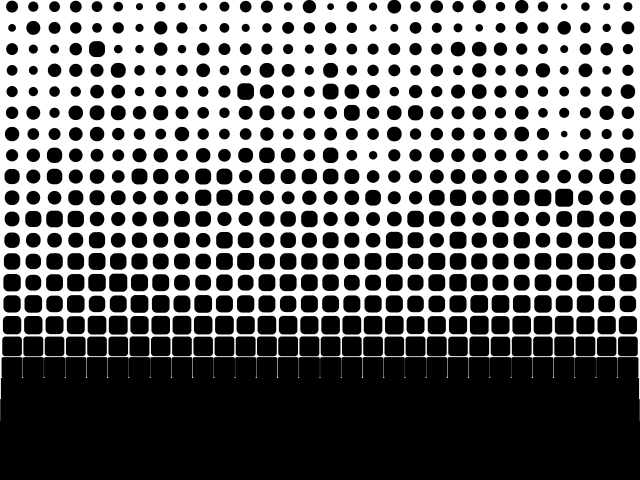
Give the GLSL for this background, as a Shadertoy shader.

```glsl
const vec3 PAPER = vec3(1.0);
const vec3 INK = vec3(0.0);
const float PITCH = 0.04424;                 // cell size, in canvas heights
const vec2 MARGIN = vec2(0.00305, -0.0083);  // left and top offset of the grid
const float LAST_COLUMN = 29.0;
const float SOLID_ROW = 18.0;                // first row that fills its cell

// Sine-free hash, 0 to 1
float hash(vec2 p) {
    vec3 q = fract(vec3(p.xyx) * 0.1031);
    q += dot(q, q.yzx + 33.33);
    return fract((q.x + q.y) * q.z);
}

// Soft local change of dot size
float swell(vec2 cell, vec2 center, float radius, float amount) {
    vec2 d = (cell - center) / radius;
    return amount * exp(-dot(d, d));
}

float roundedSquare(vec2 p, float halfSize, float corner) {
    vec2 q = abs(p) - halfSize + corner;
    return length(max(q, 0.0)) + min(max(q.x, q.y), 0.0) - corner;
}

// Half the dot width, in cells: grows downwards while its scatter fades
float dotSize(vec2 cell) {
    float row = cell.y;
    float size = 0.24 + 0.0115 * row + 0.02 * max(row - 14.0, 0.0);
    if (row >= SOLID_ROW) return max(size, 0.525);

    float scatter = 0.09 * (1.0 - row / (SOLID_ROW - 1.0));
    size += scatter * (2.0 * hash(cell + 7.0) - 1.0);

    // Sparse and dense patches
    size += swell(cell, vec2(26.0, 6.0), 1.3, -0.12);
    size += swell(cell, vec2(17.0, 6.5), 0.8, -0.14);
    size += swell(cell, vec2(26.0, 9.0), 1.0, 0.06);
    size += swell(cell, vec2(5.4, 13.0), 0.9, 0.05);
    size += swell(cell, vec2(4.0, 2.5), 0.8, 0.09);
    size += swell(cell, vec2(11.5, 4.0), 1.1, 0.06);
    size += swell(cell, vec2(16.0, 4.0), 1.0, 0.06);
    return clamp(size, 0.11, 0.498);
}

// Large dots turn from circles into squares
float dotCorner(float size) {
    return size * clamp((0.53 - size) / 0.2, 0.0, 1.0);
}

void mainImage(out vec4 fragColor, in vec2 fragCoord) {
    // Grid counted from the upper left
    vec2 p = fragCoord / iResolution.y;
    vec2 grid = (vec2(p.x, 1.0 - p.y) - MARGIN) / PITCH;
    vec2 cell = floor(grid);
    cell.x = clamp(cell.x, 0.0, LAST_COLUMN);

    // Dot with a one-pixel soft edge
    float size = dotSize(cell);
    float dist = roundedSquare(grid - cell - 0.5, size, dotCorner(size));
    float pixel = 1.0 / (iResolution.y * PITCH);
    float coverage = clamp(0.5 - dist / pixel, 0.0, 1.0);

    fragColor = vec4(mix(PAPER, INK, coverage), 1.0);
}
```
